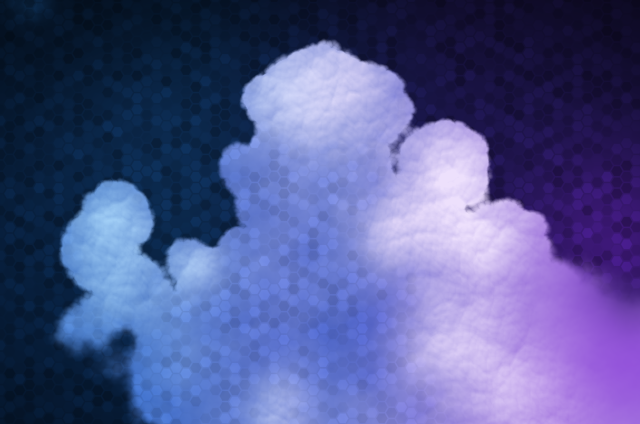
Give the GLSL for this background, as a Shadertoy shader.

```glsl
const vec2 CANVAS = vec2(1.5, 1.0);
const float HEX_SIZE = 0.0265;

// Hashes and noise
vec2 hash22(vec2 p) {
    vec3 q = fract(p.xyx * vec3(0.1031, 0.1030, 0.0973));
    q += dot(q, q.yzx + 33.33);
    return fract((q.xx + q.yz) * q.zy);
}

float valueNoise(vec2 p) {
    vec2 cell = floor(p), f = fract(p);
    f = f * f * (3.0 - 2.0 * f);
    float low = mix(hash22(cell).x, hash22(cell + vec2(1, 0)).x, f.x);
    float high = mix(hash22(cell + vec2(0, 1)).x, hash22(cell + 1.0).x, f.x);
    return mix(low, high, f.y);
}

float fbm(vec2 p) {
    float sum = 0.0, amp = 0.5;
    for (int i = 0; i < 5; i++) {
        sum += amp * valueNoise(p);
        p = mat2(1.6, 1.2, -1.2, 1.6) * p + 7.3;
        amp *= 0.5;
    }
    return sum;
}

// Rounded bumps, one per jittered cell
float bumps(vec2 p) {
    vec2 cell = floor(p), f = fract(p);
    float nearest = 2.0;
    for (int y = -1; y <= 1; y++)
        for (int x = -1; x <= 1; x++) {
            vec2 offset = vec2(x, y);
            vec2 toSeed = offset + hash22(cell + offset) - f;
            nearest = min(nearest, dot(toSeed, toSeed));
        }
    return 1.0 - nearest;
}

float billow(vec2 p) {
    float sum = 0.0, amp = 0.5, freq = 10.0;
    for (int i = 0; i < 4; i++) {
        sum += amp * bumps(p * freq + float(i) * 3.7);
        freq *= 2.1;
        amp *= 0.52;
    }
    return sum;
}

float glow(vec2 p, vec2 centre, float radius) {
    vec2 d = (p - centre) / radius;
    return exp(-dot(d, d));
}

float smoothMin(float a, float b, float k) {
    float h = max(k - abs(a - b), 0.0) / k;
    return min(a, b) - 0.25 * h * h * k;
}

// Cloud outline: centre and radius of each large puff
float cloudDistance(vec2 p) {
    vec3 puffs[16] = vec3[](
        vec3(0.752, 0.770, 0.118), vec3(0.656, 0.766, 0.083), vec3(0.857, 0.742, 0.095),
        vec3(0.742, 0.551, 0.190), vec3(0.561, 0.600, 0.050), vec3(1.035, 0.596, 0.110),
        vec3(1.172, 0.412, 0.114), vec3(0.898, 0.238, 0.330), vec3(0.645, 0.219, 0.250),
        vec3(0.273, 0.490, 0.084), vec3(0.227, 0.404, 0.084), vec3(0.312, 0.298, 0.095),
        vec3(0.449, 0.385, 0.054), vec3(0.215, 0.238, 0.060), vec3(0.430, 0.120, 0.160),
        vec3(1.328, 0.140, 0.250));
    float d = 1.0;
    for (int i = 0; i < 16; i++)
        d = smoothMin(d, length(p - puffs[i].xy) - puffs[i].z, 0.025);
    return d;
}

// Broad light: centre, radius and strength
float cloudLight(vec2 p) {
    vec4 lights[12] = vec4[](
        vec4(0.78, 0.785, 0.15, 0.62), vec4(0.64, 0.78, 0.10, 0.22), vec4(1.045, 0.63, 0.11, 0.50),
        vec4(1.12, 0.47, 0.15, 0.62), vec4(0.92, 0.455, 0.09, 0.40), vec4(1.07, 0.22, 0.13, 0.42),
        vec4(1.22, 0.04, 0.16, 0.48), vec4(0.27, 0.48, 0.10, 0.48), vec4(0.28, 0.33, 0.12, 0.38),
        vec4(0.46, 0.375, 0.06, 0.50), vec4(0.645, 0.035, 0.08, 0.42), vec4(0.80, 0.20, 0.17, -0.22));
    float sum = 0.22;
    for (int i = 0; i < 12; i++)
        sum += lights[i].w * glow(p, lights[i].xy, lights[i].z);
    return sum;
}

// Random tone per flat-topped hexagon, fading to zero at its border
float hexTone(vec2 p, float size, float pixel) {
    vec2 pitch = vec2(1.732, 1.0) * size;
    vec2 a = (floor(p / pitch) + 0.5) * pitch;
    vec2 b = floor(p / pitch + 0.5) * pitch;
    vec2 centre = distance(p, a) < distance(p, b) ? a : b;
    vec2 q = abs(p - centre);
    float edge = 0.5 * size - max(q.y, dot(q, vec2(0.866, 0.5)));
    float tone = hash22(floor(centre / pitch * 2.0 + 0.5) + 17.0).x * 2.0 - 1.0;
    return tone * smoothstep(0.0, 1.5 * pixel, edge);
}

vec3 skyColour(vec2 p) {
    vec3 sky = mix(vec3(0.025, 0.11, 0.22), vec3(0.10, 0.075, 0.27), smoothstep(0.4, 1.15, p.x));
    sky += vec3(0.02, 0.05, 0.08) * glow(p, vec2(0.42, 0.62), 0.35);
    sky += vec3(0.14, 0.02, 0.20) * glow(p, vec2(1.45, 0.42), 0.24);
    sky *= 1.0 - 0.5 * smoothstep(0.45, 1.0, length((p / CANVAS - vec2(0.5, 0.4)) * vec2(1.1, 1.3)));
    return sky + vec3(0.04, 0.13, 0.22) * glow(p, vec2(0.07, 0.99), 0.05) * fbm(p * 25.0);
}

vec3 cloudColour(float x, float light) {
    vec3 shade = mix(vec3(0.13, 0.33, 0.70), vec3(0.31, 0.40, 0.77), smoothstep(0.2, 0.7, x));
    shade = mix(shade, vec3(0.53, 0.32, 0.82), smoothstep(0.75, 1.35, x));
    vec3 lit = mix(vec3(0.66, 0.84, 0.98), vec3(0.93, 0.88, 0.99), smoothstep(0.2, 0.95, x));
    return mix(shade * (1.0 + 0.6 * min(light, 0.0)), lit, clamp(light, 0.0, 1.0));
}

void mainImage(out vec4 fragColor, in vec2 fragCoord) {
    vec2 p = fragCoord / iResolution.xy * CANVAS;
    float pixel = 1.0 / iResolution.y;
    float wisps = fbm(p * 7.0);
    vec2 warped = p + 0.035 * (vec2(wisps, fbm(p * 7.0 + 40.0)) - 0.5);

    // Shape with crisp crown and hazy lower flanks
    float height = billow(warped);
    float relief = height - billow(warped + vec2(-0.003, 0.010));
    float haze = max(smoothstep(0.32, 0.12, p.y) * smoothstep(0.5, 0.2, p.x), smoothstep(1.26, 1.42, p.x));
    float d = cloudDistance(warped) - 0.045 * (height - 0.72) - haze * 0.14 * (wisps - 0.5);
    float soft = mix(0.005, 0.045, haze) + pixel;
    float cover = smoothstep(soft, -soft, d);

    // Sunlit bumps over softer shadows
    float broad = cloudLight(warped);
    float detail = smoothstep(0.2, 0.65, broad);
    float light = broad + relief * mix(0.12, 0.65, detail) + 0.35 * (wisps - 0.48);
    light += 0.18 * (height - 0.72) * detail;
    vec3 cloud = cloudColour(p.x, light);
    cloud = mix(cloud, vec3(0.56, 0.27, 0.86), 0.65 * glow(p, vec2(1.47, 0.15), 0.18));
    cloud = mix(cloud, vec3(0.20, 0.10, 0.42), 0.75 * glow(warped, vec2(1.48, 0.33), 0.09));

    // Hexagon mosaic over sky and shaded cloud
    float tone = hexTone(p, HEX_SIZE, pixel);
    vec3 sky = skyColour(p) * (1.0 + 0.24 * tone);
    cloud *= 1.0 + 0.10 * tone * (1.0 - detail) * smoothstep(1.35, 0.75, p.x);
    fragColor = vec4(clamp(mix(sky, cloud, cover), 0.0, 1.0), 1.0);
}
```
